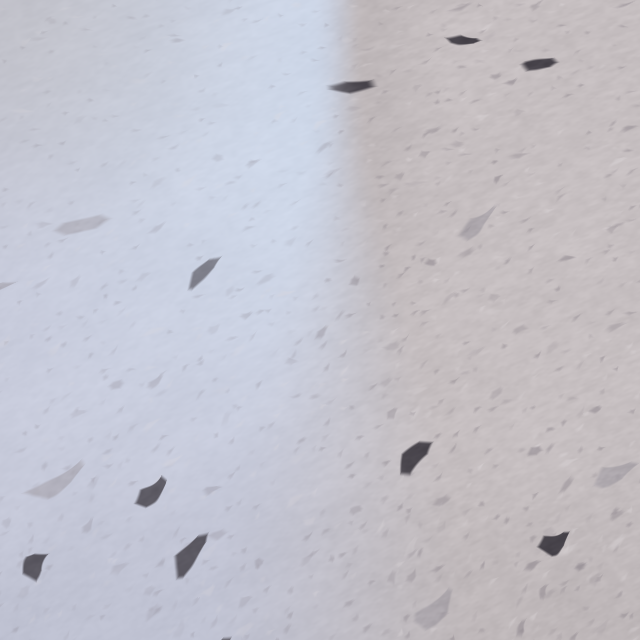
Reproduce this texture procedurally as a Shadertoy shader.

```glsl
// Pale speckled terrazzo floor in perspective, with a cool window glare on the left.

const vec3 WARM_STONE  = vec3(0.775, 0.748, 0.755);
const vec3 COOL_STONE  = vec3(0.780, 0.792, 0.855);
const vec3 GLARE_LIGHT = vec3(0.815, 0.858, 0.925);
const vec3 DARK_CHIP   = vec3(0.250, 0.235, 0.265);
const vec3 PALE_CHIP   = vec3(0.620, 0.600, 0.630);
const vec3 SPECK_DARK  = vec3(0.500, 0.470, 0.505);
const vec3 SPECK_LIGHT = vec3(0.880, 0.860, 0.870);

const float GLARE_EDGE   = 0.525;  // horizontal place of the glare border
const float ANGLE_NEAR   = 0.85;   // chip direction at the bottom, radians
const float ANGLE_FAR    = 0.22;   // chip direction at the top
const float ANGLE_JITTER = 0.75;
const float BLUR         = 0.0024; // softness of chip edges
const float MOTTLE       = 0.030;  // contrast of the fine stone grain
const float TAU          = 6.28319;

vec2 hash22(vec2 p) {
    vec3 q = fract(p.xyx * vec3(0.1031, 0.1030, 0.0973));
    q += dot(q, q.yzx + 33.33);
    return fract((q.xx + q.yz) * q.zy);
}

float valueNoise(vec2 p) {
    vec2 cell = floor(p), f = fract(p);
    f = f * f * (3.0 - 2.0 * f);
    float low  = mix(hash22(cell).x, hash22(cell + vec2(1, 0)).x, f.x);
    float high = mix(hash22(cell + vec2(0, 1)).x, hash22(cell + vec2(1, 1)).x, f.x);
    return mix(low, high, f.y);
}

vec2 rotate(vec2 p, float angle) {
    float c = cos(angle), s = sin(angle);
    return vec2(c * p.x + s * p.y, c * p.y - s * p.x);
}

// Distance to an irregular, bent and tapered polygon
float chipDistance(vec2 p, vec2 halfSize, vec2 seed) {
    vec2 form = hash22(seed + 3.7);
    vec2 q = p / halfSize;
    q.y -= (form.x - 0.5) * 0.8 * q.x * q.x;
    q.y *= 1.0 + 1.8 * form.y * smoothstep(-0.4, 1.0, q.x);
    float d = -1.0;
    for (int k = 0; k < 6; k++) {
        vec2 side = hash22(seed + float(k) * 7.31);
        float a = (float(k) + 0.6 * side.x) * TAU / 6.0;
        d = max(d, dot(q, vec2(cos(a), sin(a))) - mix(0.55, 1.0, side.y));
    }
    return d * halfSize.y;
}

// Scattered chips: x is coverage, y is a random tone
vec2 chipLayer(vec2 uv, float cells, float density, vec2 halfSize, float seed) {
    vec2 home = floor(uv * cells), result = vec2(0.0);
    float soft = max(BLUR, 0.7 / iResolution.y);
    for (int j = -1; j <= 1; j++)
    for (int i = -1; i <= 1; i++) {
        vec2 cell = home + vec2(i, j);
        vec2 id = cell + seed + 50.0;
        vec2 pick = hash22(id), shape = hash22(id + 19.3);
        if (pick.x > density) continue;
        vec2 center = (cell + 0.1 + 0.8 * hash22(id + 41.7)) / cells;
        float depth = clamp(center.y, 0.0, 1.0);
        float angle = mix(ANGLE_NEAR, ANGLE_FAR, depth) + (shape.x - 0.5) * ANGLE_JITTER;
        vec2 size = halfSize * mix(1.25, 0.85, depth);
        size *= vec2(mix(0.65, 1.3, shape.y), mix(1.15, 0.7, shape.y * depth));
        float d = chipDistance(rotate(uv - center, angle), size, id);
        float cover = 1.0 - smoothstep(-soft, soft, d);
        if (cover > result.x) result = vec2(cover, pick.y);
    }
    return result;
}

// Light and dark specks laid over the stone
vec3 addSpecks(vec3 color, vec2 speck, float strength) {
    vec3 tint = speck.y < 0.72 ? SPECK_DARK : SPECK_LIGHT;
    float fade = mix(0.25, 1.0, fract(speck.y * 7.0));
    return mix(color, tint, speck.x * fade * strength);
}

void mainImage(out vec4 fragColor, in vec2 fragCoord) {
    vec2 uv = fragCoord / iResolution.xy;

    // Broad light: cool left side, glare near its border, warm right side
    float width = mix(0.24, 0.045, smoothstep(0.0, 0.9, uv.y));
    float cool = 1.0 - smoothstep(GLARE_EDGE - width, GLARE_EDGE + width, uv.x);
    float streak = smoothstep(-0.15, 0.48, uv.x - 0.35 * (uv.y - 0.6));
    float glare = cool * streak * smoothstep(0.1, 0.85, uv.y);
    vec3 color = mix(WARM_STONE, COOL_STONE, cool);
    color = mix(color, GLARE_LIGHT, 0.9 * glare);
    color -= 0.030 * (1.0 - smoothstep(0.0, 0.35, uv.y));
    color -= 0.028 * smoothstep(0.15, 0.9, uv.y) * exp(-pow((uv.x - 0.59) / 0.07, 2.0));
    color -= vec3(0.02, 0.03, 0.06) * smoothstep(0.5, 0.0, length(uv - vec2(0.0, 1.0)));

    // Stone grain drawn out along the floor direction
    vec2 along = rotate(uv, mix(0.6, 0.35, uv.y));
    float grain = 0.6 * valueNoise(along * vec2(55, 120)) + 0.4 * valueNoise(along * vec2(130, 240));
    float clouds = valueNoise(along * vec2(9, 17) + 8.0);
    float contrast = mix(1.0, 0.55, cool);
    color += MOTTLE * contrast * (grain - 0.5) * 1.6 + 0.014 * (clouds - 0.5);

    // Fine and medium specks
    color = addSpecks(color, chipLayer(uv, 46.0, 0.42, vec2(0.0065, 0.0028), 11.0), 0.38 * contrast);
    color = addSpecks(color, chipLayer(uv, 19.0, 0.36, vec2(0.0140, 0.0055), 83.0), 0.45 * contrast);

    // Large chips, washed out where the glare falls
    vec2 chip = chipLayer(uv, 5.0, 0.62, vec2(0.036, 0.0155), 137.0);
    vec3 chipColor = chip.y < 0.65 ? DARK_CHIP : mix(PALE_CHIP, color, 0.35);
    chipColor += 0.05 * (grain - 0.5);
    chipColor = mix(chipColor, color, 0.15 * cool + 0.45 * glare);
    color = mix(color, chipColor, chip.x * 0.95);

    fragColor = vec4(clamp(color, 0.0, 1.0), 1.0);
}
```
